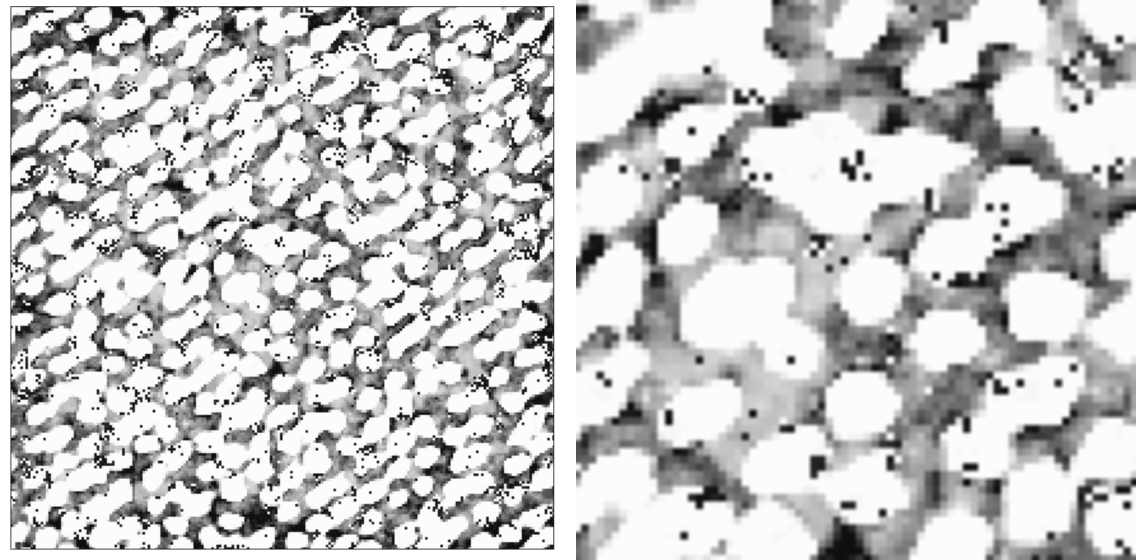
Left, the full canvas; right, a detail of the centre.
Give the GLSL for this pattern, as a Shadertoy shader.

```glsl
// Framed field of white rounded grains in slanted rows, with cloudy grey gaps.
// Jittered ellipses are fused by a soft minimum; noise shades the gaps, hashed
// specks gather in clusters, and everything is sampled on a coarse soft raster.

const float RASTER = 220.0;                        // coarse samples per canvas side
const vec2 SPACING = vec2(0.058, 0.0485);          // grain lattice, along and across rows
const vec4 FRAME = vec4(0.0195, 0.0195, 0.989, 0.988); // left, bottom, right, top

vec2 hash2(vec2 p) {
    vec3 q = fract(p.xyx * vec3(0.1031, 0.1030, 0.0973));
    q += dot(q, q.yzx + 33.33);
    return fract((q.xx + q.yz) * q.zy);
}

float noise(vec2 p) {
    vec2 i = floor(p), f = fract(p);
    f = f * f * (3.0 - 2.0 * f);
    float low = mix(hash2(i).x, hash2(i + vec2(1, 0)).x, f.x);
    float high = mix(hash2(i + vec2(0, 1)).x, hash2(i + 1.0).x, f.x);
    return mix(low, high, f.y);
}

// Signed distance to the fused grains, negative inside; "side" stretches them.
float grains(vec2 rowPos, float side) {
    float sum = 0.0;
    vec2 home = floor(rowPos / SPACING);
    for (int j = -1; j <= 1; j++)
    for (int i = -2; i <= 2; i++) {
        vec2 cell = home + vec2(i, j);
        vec2 jitter = vec2(0.5, 0.3) * (hash2(cell + 71.0) - 0.5);
        vec2 shape = hash2(cell + 19.0);
        float stagger = 0.5 * mod(cell.y, 2.0);
        vec2 centre = (cell + 0.5 + vec2(stagger, 0.0) + jitter) * SPACING;
        float radius = mix(0.0190, 0.0158, side) * (0.9 + 0.2 * shape.y);
        float stretch = mix(1.15, 1.75, max(side, smoothstep(0.65, 0.85, shape.x)));
        vec2 offset = (rowPos - centre) / vec2(stretch, 1.0);
        sum += exp(-260.0 * (length(offset) - radius));
    }
    return -log(sum + 1e-9) / 260.0;
}

// Grey value of one raster sample.
float tone(vec2 cell) {
    vec2 p = (cell + 0.5) / RASTER;
    vec2 fromMid = abs(p - 0.5);
    float side = smoothstep(0.34, 0.49, fromMid.x);
    float rim = smoothstep(0.37, 0.5, max(fromMid.x, fromMid.y));

    // Bend the plane gently, then turn it so that the rows climb to the right
    vec2 bent = p + 0.02 * (vec2(noise(p * 9.0), noise(p * 9.0 + 40.0)) - 0.5);
    vec2 turned = mat2(cos(0.58), -sin(0.58), sin(0.58), cos(0.58)) * bent;
    float wobble = noise(turned * vec2(48.0, 60.0) + 500.0) - 0.5;
    float ripple = noise(turned * vec2(95.0, 120.0) + 600.0) - 0.5;
    float d = grains(turned + 3.0, side) + 0.012 * wobble + 0.004 * ripple;

    // Cloudy gaps: mid grey shade, fine grain, dark contours and a few black pools
    float cloud = 0.5 * noise(turned * vec2(45.0, 70.0) + 7.0) + 0.5 * noise(p * 115.0);
    float gap = 0.54 + 0.8 * (cloud - 0.5) + 0.16 * (hash2(cell + 5.0).x - 0.5);
    float contour = exp(-abs(d - 0.002) / 0.003);
    gap -= 0.65 * contour * smoothstep(0.48, 0.8, noise(p * 50.0 + 90.0));
    float pool = smoothstep(0.74, 0.95, noise(p * 42.0 + 150.0) + 0.14 * rim);
    gap -= 0.4 * pool + 0.2 * rim;
    gap -= 0.3 * smoothstep(0.75, 0.98, p.x) * smoothstep(0.16, 0.02, p.y);

    // Pale bridges between some neighbours
    float bridge = smoothstep(0.58, 0.8, noise(p * 40.0 + 210.0));
    gap = mix(clamp(gap, 0.06, 0.9), 0.88, 0.75 * bridge * (1.0 - 0.6 * rim));
    float value = mix(0.99, gap, smoothstep(-0.0008, 0.0024, d));

    // Black and white specks, dense in small clusters near grain outlines
    float cluster = smoothstep(0.76, 0.9, noise(p * 46.0 + 300.0) + 0.06 * rim);
    float nearEdge = exp(-abs(d) / 0.006);
    float chance = 0.006 + 0.75 * cluster * (0.1 + 0.9 * nearEdge);
    vec2 pick = hash2(cell + 400.0);
    if (pick.x < chance) value = 0.05 + 0.12 * pick.y;
    else if (pick.x > 1.0 - 0.5 * cluster) value = 0.97;
    return value;
}

void mainImage(out vec4 fragColor, in vec2 fragCoord) {
    vec2 uv = fragCoord / iResolution.xy;

    // Soft raster: blend the four nearest samples
    vec2 grid = uv * RASTER - 0.5;
    vec2 cell = floor(grid);
    vec2 blend = smoothstep(0.08, 0.92, fract(grid));
    float lower = mix(tone(cell), tone(cell + vec2(1, 0)), blend.x);
    float upper = mix(tone(cell + vec2(0, 1)), tone(cell + 1.0), blend.x);
    float value = mix(lower, upper, blend.y);

    // White margin and thin dark frame
    vec2 halfSize = 0.5 * (FRAME.zw - FRAME.xy);
    vec2 outside = abs(uv - 0.5 * (FRAME.xy + FRAME.zw)) - halfSize;
    float box = max(outside.x, outside.y);
    float soft = 0.7 / iResolution.y;
    value = mix(value, 1.0, smoothstep(-soft, soft, box));
    float line = 1.0 - smoothstep(0.0007 - soft, 0.0007 + soft, abs(box));
    value = mix(value, 0.05, line);

    fragColor = vec4(vec3(value), 1.0);
}
```
